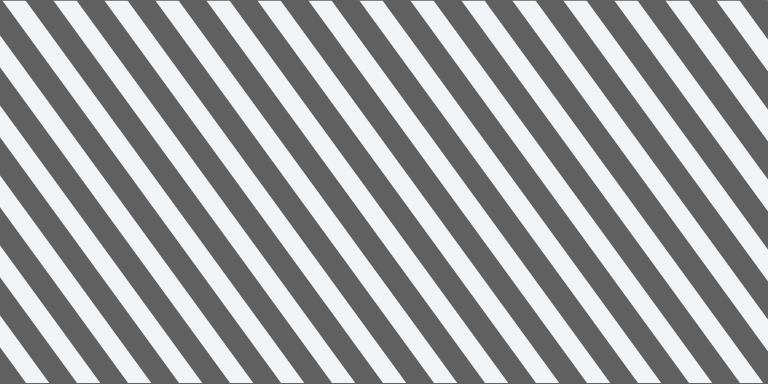
This pattern is drawn by a WebGL 1 fragment shader. Its source:

```glsl
precision highp float;
// Diagonal pale stripes on dark grey, leaning down to the right, fifteen across.
// Each point slides along the slant to the top edge, where a repeated
// distance gives the stripe; hairlines close the top and bottom edges.

uniform vec2 u_resolution;

// Signed distance to the nearest slanted stripe, in canvas heights
float stripeDistance(vec2 p) {
  const float period = 0.1328;
  const float slant = 0.7286; // sideways run per canvas height
  float topX = p.x - (1.0 - p.y) * slant - 0.0354;
  float offset = abs(mod(topX + 0.5 * period, period) - 0.5 * period);
  return (offset - 0.0302) / sqrt(1.0 + slant * slant);
}

// Antialiased coverage of the region where the distance is negative
float coverage(float dist, float pixel) {
  return clamp(0.5 - dist / pixel, 0.0, 1.0);
}

void main() {
  float pixel = 1.0 / u_resolution.y;
  vec2 p = gl_FragCoord.xy * pixel;

  vec3 grey = vec3(0.378);
  vec3 pale = vec3(0.945, 0.957, 0.969);
  vec3 color = mix(grey, pale, coverage(stripeDistance(p), pixel));

  // Hairlines along the horizontal edges
  float hairline = max(coverage(p.y - 0.0026, pixel),
                       coverage(1.0 - p.y - 0.002, pixel));
  gl_FragColor = vec4(mix(color, grey, hairline), 1.0);
}
```
